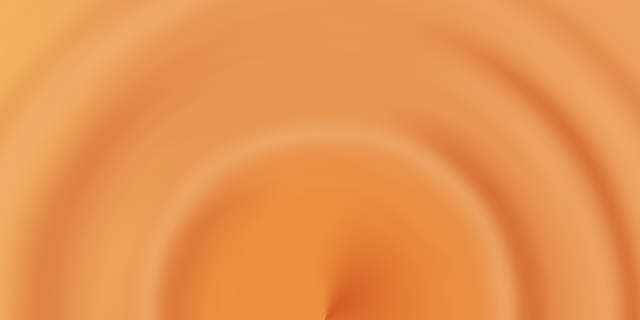
Reproduce this background procedurally as a Shadertoy shader.

```glsl
// Soft amber ripples spreading from the bottom centre, with a red conical shadow at their core.

vec2 hashGradient(vec2 cell) {
    float angle = 6.2832 * fract(sin(dot(cell, vec2(127.1, 311.7))) * 43758.5);
    return vec2(cos(angle), sin(angle));
}

float gradientNoise(vec2 p) {
    vec2 i = floor(p), f = fract(p);
    vec2 u = f * f * f * (f * (f * 6.0 - 15.0) + 10.0);
    vec2 e = vec2(0.0, 1.0);
    float low = mix(dot(hashGradient(i), f),
                    dot(hashGradient(i + e.yx), f - e.yx), u.x);
    float high = mix(dot(hashGradient(i + e.xy), f - e.xy),
                     dot(hashGradient(i + e.yy), f - e.yy), u.x);
    return mix(low, high, u.y);
}

// Soft ring profile around a given radius
float band(float r, float centre, float width) {
    float d = (r - centre) / width;
    return exp(-d * d);
}

void mainImage(out vec4 fragColor, in vec2 fragCoord) {
    vec2 uv = fragCoord / iResolution.xy;
    vec2 p = vec2((uv.x - 0.508) * iResolution.x / iResolution.y, uv.y);
    float r = length(p);
    vec2 dir = p / max(r, 0.001);
    float angle = atan(p.y, p.x);

    // Gentle wobble keeps the ripples from looking mechanical
    float ripple = r + 0.012 * gradientNoise(vec2(angle * 1.5, r * 3.0));

    vec3 shadow = vec3(0.82, 0.40, 0.18);
    vec3 crest = vec3(0.94, 0.67, 0.43);
    vec3 gold = vec3(0.95, 0.70, 0.37);

    // Saturated disc inside a paler field
    vec3 field = mix(vec3(0.915, 0.585, 0.32), vec3(0.93, 0.63, 0.37), smoothstep(0.9, 1.3, r));
    vec3 col = mix(vec3(0.93, 0.56, 0.24), field, smoothstep(0.3, 0.68, r));
    col = mix(col, gold, 0.85 * smoothstep(0.3, 0.0, uv.x) * smoothstep(0.8, 1.1, r));
    col = mix(col, gold, 0.35 * band(r, 0.68, 0.1) * smoothstep(0.5, 1.0, -dir.x));

    // Troughs on the right
    float right = smoothstep(0.15, 0.85, dir.x);
    col = mix(col, shadow, 0.75 * right * band(ripple, 0.65, 0.065));
    col = mix(col, shadow, 0.75 * right * band(ripple, 0.96, 0.045));
    col = mix(col, shadow, 0.35 * right * band(ripple, 1.19, 0.05));

    // Troughs on the left
    float left = smoothstep(0.15, 0.95, -dir.x);
    col = mix(col, shadow, 0.5 * left * band(ripple, 0.47, 0.075));
    col = mix(col, shadow, 0.42 * left * band(ripple, 0.89, 0.085));
    col = mix(col, shadow, 0.22 * left * band(ripple, 1.18, 0.05));

    // Pale crests
    col = mix(col, crest, 0.65 * band(ripple, 0.56 + 0.03 * dir.y, 0.04));
    col = mix(col, crest, 0.75 * smoothstep(0.1, 0.5, -dir.x) * band(ripple, 1.09, 0.05));
    col = mix(col, crest, 0.5 * right * band(ripple, 0.87, 0.06));
    col = mix(col, crest, 0.6 * right * band(ripple, 1.08, 0.06));

    // Red shadow fanning out to the right of the core
    float fan = smoothstep(1.85, 0.85, angle) * mix(0.75, 1.0, smoothstep(0.0, 0.7, angle));
    col = mix(col, vec3(0.82, 0.35, 0.14), 0.95 * fan * exp(-pow(r / 0.27, 2.0)));

    // Faint brushed streaks along the rings
    col += 0.012 * gradientNoise(vec2(angle * 3.0, r * 22.0)) * smoothstep(0.1, 0.4, r);

    fragColor = vec4(clamp(col, 0.0, 1.0), 1.0);
}
```
